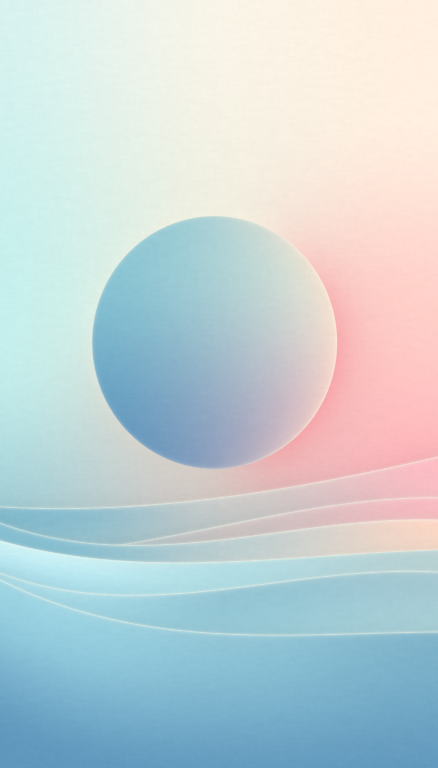
A Shadertoy shader for this background:

```glsl
// A pastel sky with a shaded disc above six overlapping, softly lit waves.
// Colour ramps build the sky; cubic crest curves cut each wave layer, and
// a hash-based value noise adds faint brushed grain.

const vec2 DISC_CENTER = vec2(0.490, 0.554);
const vec2 DISC_RADII = vec2(0.2797, 0.1647);
const vec3 CREAM = vec3(1.0, 0.96, 0.89);

float hash(vec2 cell) {
    vec3 h = fract(vec3(cell.xyx) * 0.1031);
    h += dot(h, h.yzx + 33.33);
    return fract((h.x + h.y) * h.z);
}

float valueNoise(vec2 p) {
    vec2 cell = floor(p), f = fract(p);
    f = f * f * (3.0 - 2.0 * f);
    float low = mix(hash(cell), hash(cell + vec2(1, 0)), f.x);
    float high = mix(hash(cell + vec2(0, 1)), hash(cell + vec2(1, 1)), f.x);
    return mix(low, high, f.y);
}

// Three colours spread evenly over t in 0..1.
vec3 ramp(vec3 a, vec3 b, vec3 c, float t) {
    return t < 0.5 ? mix(a, b, smoothstep(-0.1, 0.6, t) * smoothstep(0.0, 0.5, t))
                   : mix(b, c, smoothstep(0.5, 1.05, t));
}

// Cubic through four heights at x = 0, 1/3, 2/3 and 1.
float crest(float x, vec4 h) {
    float t = 3.0 * x, a = t - 1.0, b = t - 2.0, c = t - 3.0;
    return dot(h, vec4(-a * b * c / 6.0, t * b * c / 2.0,
                       -t * a * c / 2.0, t * a * b / 6.0));
}

// Columns of colour at the left, middle and right edge of the sky.
vec3 sky(vec2 p) {
    float low = 1.0 - smoothstep(0.33, 0.62, p.y);
    float high = smoothstep(0.60, 1.0, p.y);
    vec3 left = mix(vec3(0.77, 0.94, 0.93), vec3(0.84, 0.95, 0.94), high);
    left = mix(left, vec3(0.64, 0.82, 0.85), low * low);
    vec3 middle = mix(vec3(0.93, 0.93, 0.87), vec3(0.98, 0.96, 0.91), high);
    middle = mix(middle, vec3(0.86, 0.81, 0.79), low);
    vec3 right = mix(vec3(1.0, 0.82, 0.79), vec3(1.0, 0.94, 0.88),
                     smoothstep(0.58, 0.87, p.y));
    right = mix(right, vec3(1.0, 0.70, 0.73), low);
    return mix(mix(left, middle, smoothstep(-0.05, 0.55, p.x)),
               right, smoothstep(0.45, 0.95, p.x));
}

// Coloured shadow, body shading and bright rim of the disc.
vec3 addDisc(vec3 base, vec2 p, float pixel) {
    vec2 q = (p - DISC_CENTER) / DISC_RADII;
    float dist = (length(q) - 1.0) * DISC_RADII.y;
    vec2 dir = q / max(length(q), 0.001);
    float lowerRight = smoothstep(-0.5, 0.9, dot(dir, vec2(0.78, -0.62)));
    float lower = smoothstep(-0.3, 0.9, -dir.y);
    float falloff = exp(-max(dist, 0.0) * 26.0);
    base = mix(base, vec3(0.97, 0.59, 0.62), 0.72 * falloff * lowerRight * smoothstep(-0.2, 0.7, q.x));
    base = mix(base, vec3(0.80, 0.76, 0.73), 0.45 * falloff * lower * (1.0 - smoothstep(-0.2, 0.7, q.x)));
    base = mix(base, CREAM, 0.25 * exp(-max(dist, 0.0) * 90.0) * (1.0 - lowerRight));

    vec2 t = clamp(q * 0.5 + 0.5, 0.0, 1.0);
    float across = pow(t.x, 1.5);
    vec3 upper = mix(vec3(0.53, 0.77, 0.83), vec3(0.93, 0.91, 0.84), across);
    vec3 under = mix(vec3(0.36, 0.58, 0.74), vec3(0.93, 0.72, 0.75), across);
    vec3 body = mix(under, upper, smoothstep(0.0, 0.85, t.y));
    float rimLight = smoothstep(-0.2, 1.0, dir.x);
    body = mix(body, vec3(1.0, 0.88, 0.80), 0.55 * rimLight * exp(dist * 45.0));
    body = mix(body, CREAM, (0.35 + 0.3 * rimLight) * exp(-abs(dist) * 500.0));
    return mix(base, body, smoothstep(pixel, -pixel, dist));
}

// One wave: soft shade behind it, a ramp of colour and a fine lit crest.
vec3 addWave(vec3 base, vec2 p, float pixel, vec4 heights,
             vec3 left, vec3 middle, vec3 right, vec3 foot, float depth) {
    float below = crest(p.x, heights) - p.y;
    vec3 shade = ramp(left, middle, right, p.x);
    vec3 body = mix(shade, foot, smoothstep(0.0, depth, below));
    body = mix(body, CREAM, 0.13 * exp(-max(below, 0.0) * 160.0));
    base *= 1.0 - 0.05 * exp(-max(-below, 0.0) * 70.0);
    vec3 result = mix(base, body, smoothstep(-pixel, pixel, below));
    float line = exp(-abs(below) / 0.0013);
    return mix(result, vec3(0.97, 0.98, 0.93), 0.55 * line);
}

void mainImage(out vec4 fragColor, in vec2 fragCoord) {
    vec2 p = fragCoord / iResolution.xy;
    float px = 0.8 / iResolution.y;
    vec3 color = addDisc(sky(p), p, px);

    // Waves from back to front.
    color = addWave(color, p, px, vec4(0.340, 0.342, 0.366, 0.405),
        vec3(0.50, 0.73, 0.81), vec3(0.80, 0.80, 0.79), vec3(1.0, 0.73, 0.76),
        ramp(vec3(0.62, 0.81, 0.86), vec3(0.77, 0.80, 0.80), vec3(1.0, 0.77, 0.79), p.x), 0.06);
    color = addWave(color, p, px, vec4(0.277, 0.296, 0.333, 0.352),
        vec3(0.60, 0.78, 0.82), vec3(0.80, 0.77, 0.77), vec3(0.99, 0.73, 0.76),
        ramp(vec3(0.60, 0.78, 0.83), vec3(0.83, 0.81, 0.80), vec3(1.0, 0.78, 0.78), p.x), 0.05);
    color = addWave(color, p, px, vec4(0.319, 0.290, 0.309, 0.323),
        vec3(0.51, 0.75, 0.83), vec3(0.73, 0.81, 0.82), vec3(1.0, 0.84, 0.77),
        ramp(vec3(0.62, 0.83, 0.88), vec3(0.82, 0.87, 0.86), vec3(0.98, 0.87, 0.80), p.x), 0.05);
    color = addWave(color, p, px, vec4(0.296, 0.268, 0.273, 0.284),
        vec3(0.79, 0.95, 0.97), vec3(0.70, 0.87, 0.90), vec3(0.72, 0.82, 0.83),
        ramp(vec3(0.68, 0.89, 0.94), vec3(0.71, 0.89, 0.92), vec3(0.77, 0.87, 0.87), p.x), 0.05);
    color = addWave(color, p, px, vec4(0.254, 0.225, 0.244, 0.255),
        vec3(0.66, 0.87, 0.92), vec3(0.57, 0.77, 0.83), vec3(0.64, 0.78, 0.82),
        ramp(vec3(0.60, 0.82, 0.88), vec3(0.61, 0.81, 0.86), vec3(0.67, 0.82, 0.85), p.x), 0.08);
    color = addWave(color, p, px, vec4(0.245, 0.185, 0.173, 0.177),
        vec3(0.61, 0.83, 0.89), vec3(0.56, 0.77, 0.84), vec3(0.49, 0.70, 0.79),
        vec3(0.37, 0.59, 0.74), 0.22);

    // Faint brushed grain.
    float grain = valueNoise(p * vec2(45.0, 380.0)) + valueNoise(p * vec2(190.0, 240.0)) - 1.0;
    fragColor = vec4(clamp(color + 0.010 * grain, 0.0, 1.0), 1.0);
}
```
